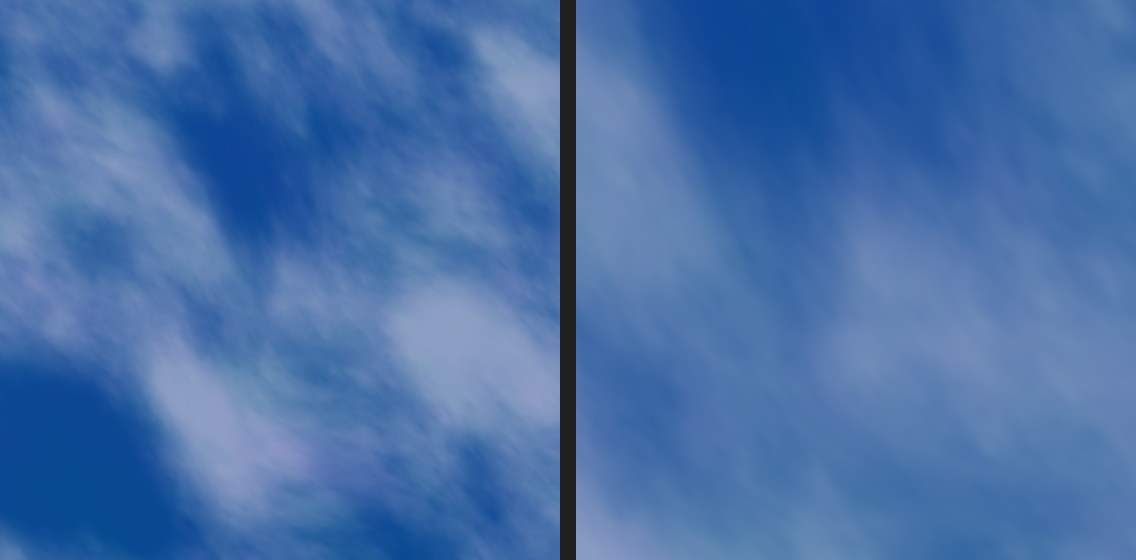
Left: the whole. Right: its middle third, enlarged.
A Shadertoy shader for this texture:

```glsl
// Soft, ragged clouds drifting diagonally down across a deep blue sky.
// Cellular puffs (one smooth bump per jittered cell) are layered in octaves,
// stretched along the wind, bent by sines and mapped from sky to cloud colour.

const vec3 SKY_BLUE    = vec3(0.045, 0.28, 0.578);
const vec3 CLOUD_GREY  = vec3(0.55, 0.62, 0.765);
const vec3 VIOLET_TINT = vec3(0.016, -0.009, 0.010);
const float WIND_ANGLE = -0.76;

mat2 rotation(float angle) {
    float c = cos(angle), s = sin(angle);
    return mat2(c, -s, s, c);
}

vec3 hash3(vec2 cell) {
    vec3 q = fract(cell.xyx * vec3(0.1031, 0.1030, 0.0973));
    q += dot(q, q.yxz + 33.33);
    return fract((q.xxy + q.yzz) * q.zyx);
}

// Signed cellular noise: each cell adds a light or dark round bump.
float puffs(vec2 p) {
    vec2 home = floor(p);
    float sum = 0.0;
    for (int y = -1; y <= 1; y++) {
        for (int x = -1; x <= 1; x++) {
            vec2 cell = home + vec2(x, y);
            vec3 rnd = hash3(cell + 71.0);
            vec2 offset = cell + rnd.xy - p;
            float bump = max(0.0, 1.0 - dot(offset, offset));
            // An evenly spread sequence keeps light and dark in balance.
            float spread = fract(dot(cell, vec2(0.7549, 0.5698)));
            float weight = 1.4 * (rnd.z + spread - 1.0);
            sum += weight * bump * bump * bump;
        }
    }
    return sum;
}

// Each finer layer is fainter by the given gain.
float layeredPuffs(vec2 p, float gain) {
    float sum = 0.0, amplitude = 1.0;
    for (int i = 0; i < 6; i++) {
        sum += amplitude * puffs(p);
        p = rotation(0.03) * p * vec2(1.93, 2.05) + vec2(17.3, 9.1);
        amplitude *= gain;
    }
    return sum;
}

// Gentle bends so that the streaks do not run dead straight.
vec2 bend(vec2 p, float amount) {
    vec2 wave = sin(p.yx * vec2(1.7, 2.1) + vec2(0.6, 2.4));
    wave += 0.5 * sin(p.yx * vec2(3.9, 4.3) + p * 1.3 + vec2(4.1, 1.2));
    return p + amount * wave;
}

void mainImage(out vec4 fragColor, in vec2 fragCoord) {
    vec2 uv = fragCoord / iResolution.y;

    // Wind frame: x runs along the streaks, y across them.
    vec2 wind = rotation(WIND_ANGLE) * uv;
    vec2 p = bend(wind * vec2(2.7, 4.0) + vec2(5.2, 3.7), 0.09);

    // Cloud cover, eased softly towards both ends.
    float density = layeredPuffs(p, 0.52);
    float cover = smoothstep(-1.1, 1.03, density);
    vec3 color = mix(SKY_BLUE, CLOUD_GREY, cover);

    // Faint drift between violet and cyan.
    color += VIOLET_TINT * layeredPuffs(p * 1.6 + 40.0, 0.6);

    fragColor = vec4(color, 1.0);
}
```
